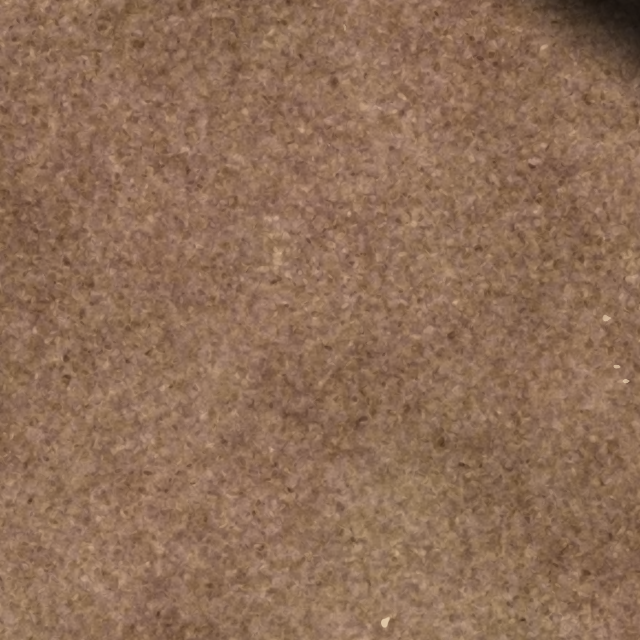
This texture is drawn by a three.js fragment shader. Its source:

```glsl
varying vec2 vUv;

vec3 hash3(vec2 p) {
  vec3 q = fract(vec3(p.xyx) * vec3(0.1031, 0.1030, 0.0973));
  q += dot(q, q.yxz + 33.33);
  return fract((q.xxy + q.yzz) * q.zyx);
}

float noise(vec2 p) {
  vec2 cell = floor(p);
  vec2 f = fract(p);
  f = f * f * (3.0 - 2.0 * f);
  float low = mix(hash3(cell).x, hash3(cell + vec2(1.0, 0.0)).x, f.x);
  float high = mix(hash3(cell + vec2(0.0, 1.0)).x, hash3(cell + 1.0).x, f.x);
  return mix(low, high, f.y);
}

// Noise centred on zero, with octaves turned to hide the lattice
float fbm(vec2 p) {
  float sum = 0.0;
  float weight = 0.5;
  for (int i = 0; i < 4; i++) {
    sum += weight * (noise(p) - 0.5);
    p = mat2(1.6, 1.2, -1.2, 1.6) * p + 17.3;
    weight *= 0.55;
  }
  return sum;
}

// Scattered oval chips at random angles: positive is light, negative dark
float flakes(vec2 p, float scale, float chance, float radius, float softness) {
  p = p * scale + scale;
  vec2 home = floor(p);
  float tone = 0.0;
  for (int y = -1; y <= 1; y++) {
    for (int x = -1; x <= 1; x++) {
      vec2 cell = home + vec2(float(x), float(y));
      vec3 place = hash3(cell + 5.7);
      vec3 kind = hash3(cell + 91.3);
      float angle = 6.2832 * place.z;
      vec2 d = p - cell - place.xy;
      d = mat2(cos(angle), -sin(angle), sin(angle), cos(angle)) * d;
      vec2 size = radius * mix(0.55, 1.15, kind.y) * vec2(1.0, mix(0.4, 0.8, kind.z));
      float mask = 1.0 - smoothstep(1.0 - softness, 1.0 + softness, length(d / size));
      float shade = mix(0.35, 1.0, kind.z) * (fract(kind.y * 7.0) < 0.5 ? -1.0 : 1.0);
      tone = mix(tone, shade, mask * step(kind.x, chance));
    }
  }
  return tone;
}

void main() {
  vec2 p = vUv;
  vec2 ragged = p + 0.006 * (vec2(noise(p * 110.0), noise(p * 110.0 + 40.0)) - 0.5);

  // Broad stains and a paler lower left
  float stains = fbm(p * vec2(3.5, 5.0) + 8.0);
  float tone = 0.13 * stains + 0.10 * fbm(p * 17.0 + 3.0);
  tone += 0.035 * (1.0 - smoothstep(0.0, 0.75, length(p * vec2(0.8, 1.2))));

  // Fine grit
  tone += 0.11 * (noise(ragged * 85.0) - 0.5);
  tone += 0.11 * (noise(ragged * 165.0 + 30.0) - 0.5);
  tone += 0.06 * (noise(p * 290.0 + 70.0) - 0.5);

  // Small chips, denser in some patches
  float density = 0.75 + 0.9 * fbm(p * 7.0 + 50.0);
  float chips = 0.09 * flakes(ragged, 88.0, 0.6, 0.42, 0.45);
  chips += 0.11 * flakes(ragged + 0.37, 52.0, 0.38, 0.32, 0.4);
  chips += 0.10 * flakes(ragged + 0.71, 30.0, 0.22, 0.26, 0.35);
  tone += density * chips;

  // Brown earth drifting between reddish and ochre
  vec3 color = vec3(0.555, 0.427, 0.334) + tone * vec3(1.03, 1.0, 0.94);
  float warmth = fbm(p * 5.0 + 23.0) + 0.25 * (p.y - 0.5);
  color += warmth * vec3(0.012, -0.025, 0.005);
  color.b -= 0.05 * (noise(ragged * 60.0 + 12.0) - 0.5);

  // Rare bright fragments
  float bright = max(flakes(ragged + 0.13, 13.0, 0.16, 0.095, 0.22), 0.0);
  color = mix(color, vec3(0.93, 0.83, 0.70), 0.95 * bright);

  // Soft shadow over the upper right corner
  float reach = (1.0 - p.x) / 0.19 + (1.0 - p.y) / 0.14 + 0.25 * stains;
  color *= mix(0.2, 1.0, smoothstep(0.15, 1.35, reach));

  gl_FragColor = vec4(clamp(color, 0.0, 1.0), 1.0);
}
```
